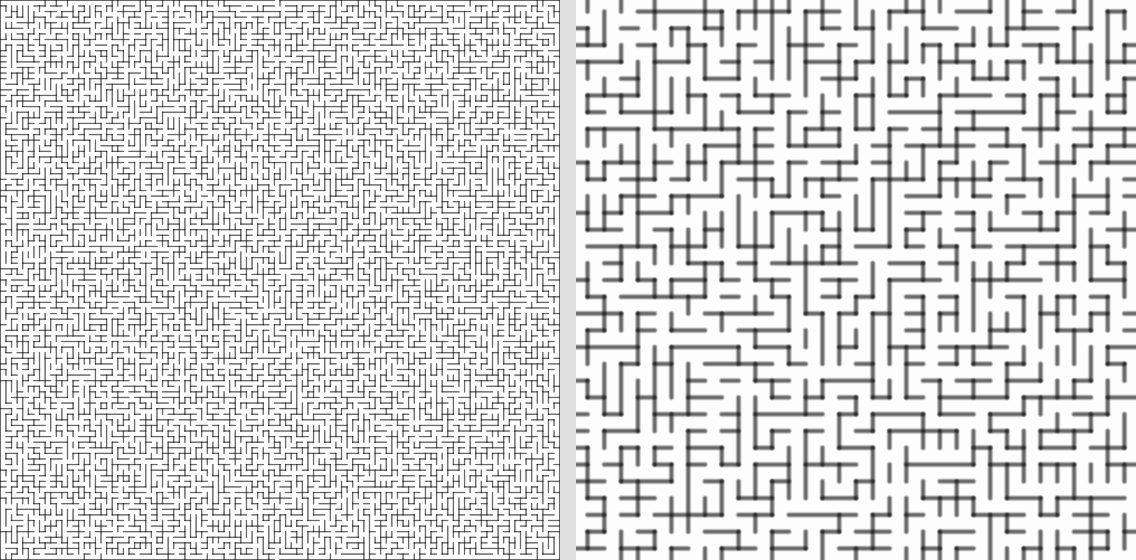
Left: the whole. Right: its middle third, enlarged.
This pattern is drawn by a three.js fragment shader. Its source:

```glsl
varying vec2 vUv;

const float CELLS = 100.0;        // maze cells along each side
const float MARGIN = 0.00065;     // inset of the outer wall
const float LINE_CORE = 0.0002;   // distance where the line starts to fade
const float LINE_EDGE = 0.00225;  // distance where the line has faded out
const float LINE_INK = 0.59;      // darkness at the centre of a line
const float OPENING = 49.5;       // column centre of the way in and out
const int WALK_STEPS = 4;         // longest wall loop that gets broken
const vec3 PAPER = vec3(0.992);
const vec3 INK = vec3(0.0);

float hash(vec2 p, float seed) {
  return fract(sin(dot(p, vec2(127.1, 311.7)) + seed * 74.7) * 43758.5453);
}

// Zero on the outer wall, positive inside, negative outside
float borderDistance(vec2 post) {
  vec2 d = min(post, CELLS - post);
  return min(d.x, d.y);
}

// Each inner post sends one wall in a random direction
vec2 randomStep(vec2 post, float seed) {
  if (borderDistance(post) < 0.5) return vec2(0.0);
  float pick = floor(hash(post, seed) * 4.0);
  float side = mod(pick, 2.0) * 2.0 - 1.0;
  return pick < 2.0 ? vec2(side, 0.0) : vec2(0.0, side);
}

// First round: posts on a short closed loop choose again
vec2 loosenedStep(vec2 post) {
  vec2 first = randomStep(post, 0.0);
  vec2 walker = post;
  for (int i = 0; i < WALK_STEPS; i++) {
    walker += randomStep(walker, 0.0);
    if (distance(walker, post) < 0.5) return randomStep(post, 1.0);
  }
  return first;
}

// Second round: break the loops that the first one left
vec2 wallStep(vec2 post) {
  vec2 first = loosenedStep(post);
  vec2 walker = post;
  for (int i = 0; i < WALK_STEPS; i++) {
    walker += loosenedStep(walker);
    if (distance(walker, post) < 0.5) return randomStep(post, 2.0);
  }
  return first;
}

bool hasWall(vec2 post, vec2 postStep, vec2 dir) {
  vec2 next = post + dir;
  if (abs(borderDistance(post)) < 0.5 && abs(borderDistance(next)) < 0.5) {
    return abs((post.x + next.x) * 0.5 - OPENING) > 0.25;
  }
  return dot(postStep, dir) > 0.5 || dot(wallStep(next), dir) < -0.5;
}

// Soft line from the origin to the end of dir, in cell units
float wallInk(vec2 p, vec2 dir, float cellSize) {
  float d = length(p - dir * clamp(dot(p, dir), 0.0, 1.0)) * cellSize;
  return LINE_INK * (1.0 - smoothstep(LINE_CORE, LINE_EDGE, d));
}

void main() {
  float cellSize = (1.0 - 2.0 * MARGIN) / CELLS;
  vec2 p = (vUv - MARGIN) / cellSize;
  vec2 post = clamp(floor(p + 0.5), 0.0, CELLS);
  vec2 local = p - post;
  vec2 postStep = wallStep(post);

  // Strongest ink of the level (x) and upright (y) walls at the nearest post
  vec2 ink = vec2(0.0);
  for (int i = 0; i < 2; i++) {
    float side = float(i) * 2.0 - 1.0;
    vec2 level = vec2(side, 0.0);
    vec2 upright = vec2(0.0, side);
    if (hasWall(post, postStep, level)) ink.x = max(ink.x, wallInk(local, level, cellSize));
    if (hasWall(post, postStep, upright)) ink.y = max(ink.y, wallInk(local, upright, cellSize));
  }

  float coverage = 1.0 - (1.0 - ink.x) * (1.0 - ink.y);
  gl_FragColor = vec4(mix(PAPER, INK, coverage), 1.0);
}
```
